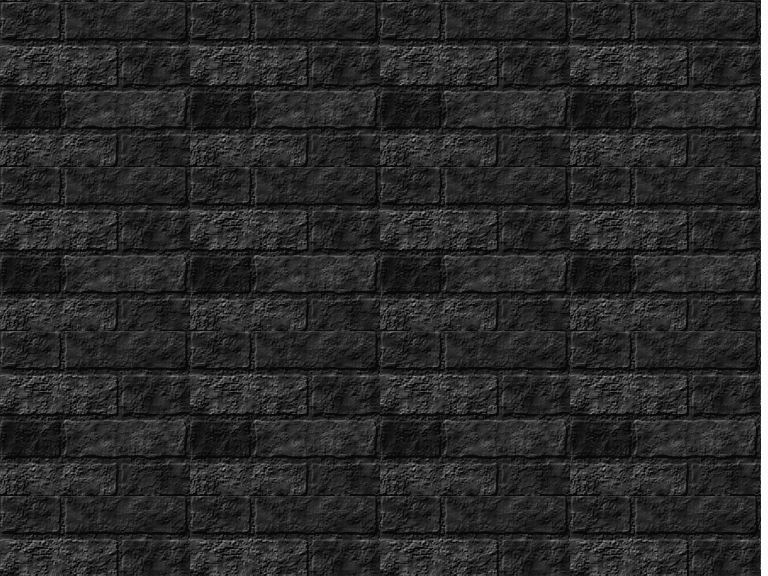
Write a Shadertoy shader that draws this texture.

```glsl
// Dark painted brick wall: one tile of four brick courses, repeated 4 across and
// 3.5 down, ending in a thin white strip at the right. Bricks are rounded boxes in
// a height field of layered noise, lit from the upper left by finite differences.

#define CANVAS vec2(133.33, 100.0)    // canvas size; all lengths use these units
#define TILE vec2(33.0, 28.56)
#define TOP_OFFSET 0.35
#define WALL_END 132.1
#define JOINT 1.0                     // width of the upright joints
#define TO_LIGHT vec2(-0.14, -0.2)    // y points down
#define RELIEF 0.36
#define MORTAR_TONE 0.14
#define STRIP_COLOR vec3(0.99)

// Top and bottom of each course, measured down the tile
const vec2 COURSE[4] = vec2[4](vec2(0.0, 6.4), vec2(7.7, 14.3),
                               vec2(15.5, 21.8), vec2(23.1, 28.5));
// Tone and roughness of the left and right brick of each course
const vec2 FINISH[8] = vec2[8](vec2(0.16, 0.8), vec2(0.145, 0.6),
                               vec2(0.215, 1.15), vec2(0.15, 0.75),
                               vec2(0.105, 0.7), vec2(0.19, 0.7),
                               vec2(0.20, 1.1), vec2(0.125, 0.85));
// Worn spots: centre and radii
const vec4 SCAR[3] = vec4[3](vec4(6.5, 9.7, 3.2, 1.1), vec4(2.2, 5.8, 1.5, 0.5),
                             vec4(8.0, 17.3, 0.8, 1.2));

float hash(vec2 p) {
    return fract(sin(dot(p, vec2(127.1, 311.7))) * 43758.5453);
}

float noise(vec2 p) {
    vec2 i = floor(p), f = fract(p);
    f = f * f * (3.0 - 2.0 * f);
    return mix(mix(hash(i), hash(i + vec2(1, 0)), f.x),
               mix(hash(i + vec2(0, 1)), hash(i + vec2(1, 1)), f.x), f.y);
}

float fbm(vec2 p) {
    float sum = 0.0, amp = 0.5;
    for (int i = 0; i < 4; i++) {
        sum += amp * noise(p);
        p = mat2(0.8, 0.6, -0.6, 0.8) * p * 2.03 + 17.3;
        amp *= 0.5;
    }
    return sum;
}

float boxDistance(vec2 p, vec2 lo, vec2 hi, float radius) {
    vec2 d = abs(p - 0.5 * (lo + hi)) - 0.5 * (hi - lo) + radius;
    return length(max(d, 0.0)) + min(max(d.x, d.y), 0.0) - radius;
}

// Signed distance to the nearest brick and that brick's index
vec2 nearestBrick(vec2 p) {
    p += 0.45 * (vec2(noise(p * 0.7), noise(p * 0.7 + 40.0)) - 0.5);
    vec2 nearest = vec2(1e3, 0.0);
    for (int row = 0; row < 4; row++) {
        bool spansSeam = row % 2 == 1;
        float split = spansSeam ? 20.2 : 10.3;
        for (int side = 0; side < 2; side++) {
            float left = side == 1 ? split + JOINT : (spansSeam ? -9.0 : 0.1);
            float right = side == 0 ? split : (spansSeam ? 60.0 : 32.2);
            float d = boxDistance(p, vec2(left, COURSE[row].x),
                                  vec2(right, COURSE[row].y), 0.4);
            if (d < nearest.x) nearest = vec2(d, float(2 * row + side));
        }
    }
    return nearest;
}

float scarAmount(vec2 p) {
    float amount = 0.0;
    for (int i = 0; i < 3; i++) {
        vec2 d = (p - SCAR[i].xy) / SCAR[i].zw;
        amount += exp(-dot(d, d));
    }
    return amount;
}

float height(vec2 p, float rough) {
    // Brick edges stand out unevenly along their length
    float body = smoothstep(0.22, -0.22, nearestBrick(p).x);
    body *= 0.25 + 0.8 * noise(p * 0.8 + 31.0);
    // Grain gathers in rough patches and leaves smoother ones between
    float patches = 0.4 + 1.1 * smoothstep(0.3, 0.65, fbm(p * 0.55 + 13.0));
    float grain = 0.6 * noise(p * 3.4) + 0.6 * fbm(p * 1.7 + 9.0);
    float flakes = smoothstep(0.46, 0.51, fbm(p * vec2(0.5, 0.65) + 5.0));
    float ridges = smoothstep(0.5, 0.6, noise(p * vec2(0.6, 1.5) + 3.0));
    return body + rough * (patches * grain + 0.3 * flakes)
         + 0.8 * scarAmount(p) * ridges;
}

void mainImage(out vec4 fragColor, in vec2 fragCoord) {
    vec2 q = fragCoord / iResolution.xy * CANVAS;
    float pixel = CANVAS.x / iResolution.x;
    vec2 p = mod(vec2(q.x, CANVAS.y - q.y - TOP_OFFSET), TILE);

    // Surface tone: brick or mortar, with blotches and worn spots
    vec2 brick = nearestBrick(p);
    float onBrick = smoothstep(0.15, -0.15, brick.x);
    vec2 finish = mix(vec2(MORTAR_TONE, 0.95), FINISH[int(brick.y)], onBrick);
    float tone = finish.x * (0.38 + 1.25 * fbm(p * 0.5 + 21.0));
    tone += 0.07 * scarAmount(p) * noise(p * 1.6);

    // A narrow shadow falls on the mortar below and right of each brick
    float shade = smoothstep(0.15, -0.15, nearestBrick(p + 2.0 * TO_LIGHT).x);
    tone *= 1.0 - 0.65 * shade * (1.0 - onBrick);

    // Slope facing the light brightens, slope facing away darkens
    float slope = height(p, finish.y) - height(p + TO_LIGHT, finish.y);
    float light = clamp(tone + RELIEF * slope * (0.45 + 2.6 * tone), 0.03, 0.6);

    float strip = smoothstep(-0.5, 0.5, (q.x - WALL_END) / pixel);
    fragColor = vec4(mix(vec3(light), STRIP_COLOR, strip), 1.0);
}
```
